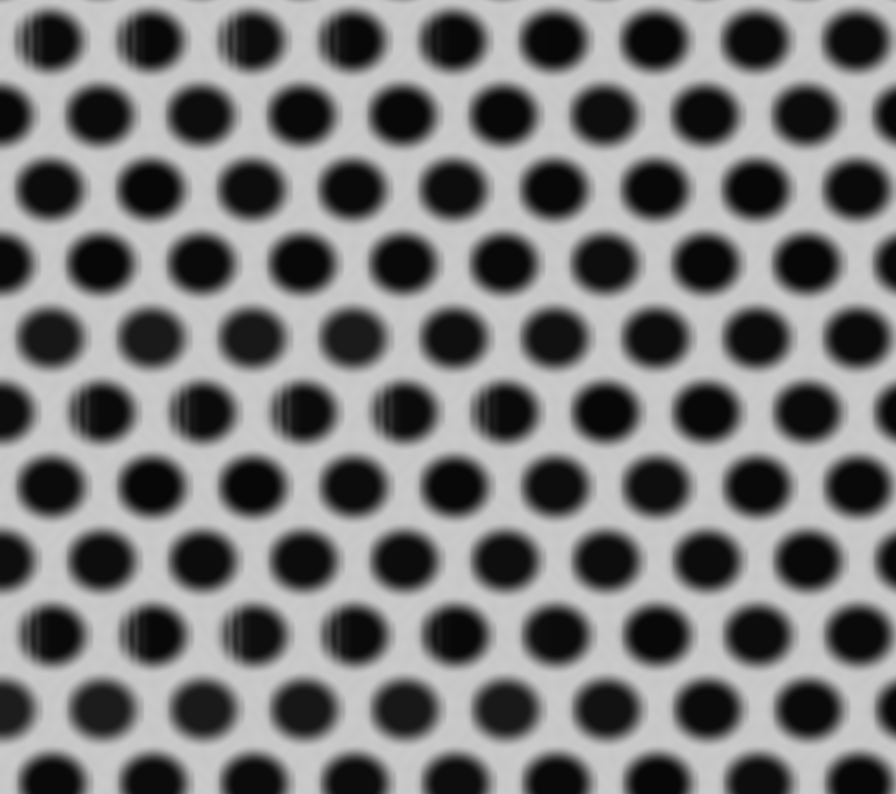
Write a WebGL 2 fragment shader that draws this pattern.

```glsl
#version 300 es
precision highp float;
// Perforated pale sheet: soft dark oval holes in staggered rows.
// Each pixel takes the darkest of the two nearest rows; layered sines
// give some rows a grey lift or a streaked glint on the left of each hole.

uniform vec2 u_resolution;
out vec4 fragColor;

// Lengths are fractions of the canvas width, measured from the top left.
const vec2 PITCH = vec2(0.1126, 0.0829);
const vec2 FIRST_HOLE = vec2(0.0547, 0.0456);
const vec2 HOLE_RADIUS = vec2(0.0371, 0.0332);
const float SLANT = 0.0045;
const float SHEET_GREY = 0.785;
const float HOLE_GREY = 0.025;

float hash(vec2 p) {
    return fract(sin(dot(p, vec2(41.3, 289.1))) * 4375.5);
}

// Faint uneven tone of the sheet.
float mottle(vec2 p) {
    return sin(p.x * 151.0 + 2.0 * sin(p.y * 83.0))
         * sin(p.y * 173.0 + 2.0 * sin(p.x * 97.0));
}

// Grey inside a hole; q is the offset from its centre in radii.
float holeTone(vec2 q, vec2 cell) {
    float wave = cos(2.4 * cell.y);
    float fade = 1.0 - smoothstep(3.5, 6.0, cell.x + hash(cell));
    float lift = smoothstep(0.7, 0.95, -wave) * fade * 0.065;
    float glint = smoothstep(0.65, 0.9, wave) * fade;
    float leftSide = 1.0 - smoothstep(-0.75, 0.0, q.x);
    float streaks = 0.75 + 0.25 * sin(q.x * 21.0 + 6.0 * hash(cell + 7.0));
    float grain = 0.03 * hash(cell + 3.0);
    return HOLE_GREY + grain + lift
         + glint * leftSide * streaks * (0.16 + 0.14 * hash(cell + 5.0));
}

// Grey of the sheet with the nearest hole of one row.
float rowShade(vec2 p, float row, float sheet) {
    float start = FIRST_HOLE.x + 0.5 * PITCH.x * mod(row, 2.0) + SLANT * p.y;
    float column = floor((p.x - start) / PITCH.x + 0.5);
    vec2 centre = vec2(start + column * PITCH.x, FIRST_HOLE.y + row * PITCH.y);
    vec2 q = (p - centre) / HOLE_RADIUS;

    // Blurred rim, a little crisper on the left.
    float cover = 1.0 - smoothstep(0.6, 1.35, length(q));
    cover *= mix(0.55, 1.0, smoothstep(-1.14, -1.0, q.x));

    // Thin pale fringe beside the right rim.
    float fringe = smoothstep(0.06, 0.0, abs(q.x - 1.19) - 0.02)
                 * (1.0 - smoothstep(0.25, 0.6, abs(q.y)));
    return mix(sheet, holeTone(q, vec2(column, row)), cover) - 0.04 * fringe;
}

void main() {
    vec2 p = vec2(gl_FragCoord.x, u_resolution.y - gl_FragCoord.y) / u_resolution.x;
    float sheet = SHEET_GREY + 0.008 * mottle(p);
    float upperRow = floor((p.y - FIRST_HOLE.y) / PITCH.y);

    float grey = sheet;
    for (int i = 0; i < 2; i++) {
        grey = min(grey, rowShade(p, upperRow + float(i), sheet));
    }
    fragColor = vec4(vec3(grey), 1.0);
}
```
